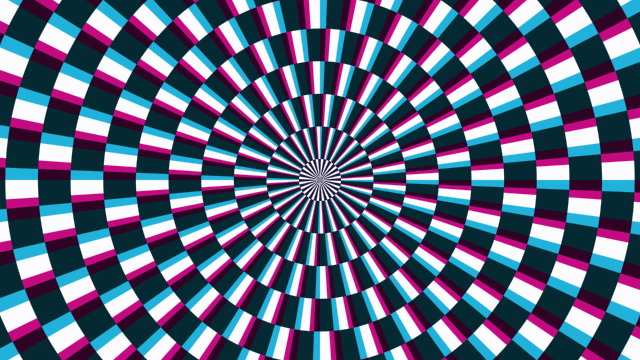
A WebGL 2 fragment shader for this background:

```glsl
#version 300 es
precision highp float;
// Concentric checkered rings of radial spokes with cyan and magenta fringes.

uniform vec2 u_resolution;
out vec4 outColor;

const float TAU = 6.2831853;
const float SPOKES = 24.0;
const float HUB_RADIUS = 0.0579;
const float RING_WIDTH = 0.0907;

const vec3 TEAL = vec3(0.02, 0.16, 0.20);
const vec3 PLUM = vec3(0.18, 0.01, 0.14);
const vec3 CYAN = vec3(0.13, 0.70, 0.86);
const vec3 WHITE = vec3(0.99, 0.99, 1.0);
const vec3 MAGENTA = vec3(0.77, 0.04, 0.50);
const vec3 NAVY = vec3(0.11, 0.09, 0.24);

// Smooth coverage of the interval [start, end], repeated with period 1.
float band(float x, float start, float end, float blur) {
    float center = 0.5 * (start + end);
    float dist = abs(fract(x - center + 0.5) - 0.5);
    return clamp((0.5 * (end - start) - dist) / blur + 0.5, 0.0, 1.0);
}

// One ring of spokes: cyan, white, magenta, then plum and teal.
vec3 spokeColor(float turn, float blur) {
    vec3 color = TEAL;
    color = mix(color, PLUM, band(turn, 0.34, 0.50, blur));
    color = mix(color, CYAN, band(turn, -0.15, 0.02, blur));
    color = mix(color, MAGENTA, band(turn, 0.20, 0.35, blur));
    return mix(color, WHITE, band(turn, 0.0, 0.235, blur));
}

// Plain two-tone spokes for the small hub.
vec3 hubColor(float turn, float blur) {
    return mix(NAVY, WHITE, band(turn, 0.36, 0.82, blur));
}

void main() {
    // Centered coordinates in units of the canvas height
    vec2 p = (gl_FragCoord.xy - 0.5 * u_resolution) / u_resolution.y;
    float pixel = 1.0 / u_resolution.y;
    float radius = max(length(p), 0.25 * pixel);
    float turn = atan(p.y, p.x) * SPOKES / TAU;
    float blur = 1.2 * pixel * SPOKES / (TAU * radius);

    // Every second ring is shifted by half a spoke
    float ringPair = 0.5 * (radius - HUB_RADIUS) / RING_WIDTH;
    float evenRing = band(ringPair, 0.0, 0.5, 0.6 * pixel / RING_WIDTH);
    vec3 color = mix(spokeColor(turn + 0.5, blur), spokeColor(turn, blur), evenRing);

    // Hub
    float hub = clamp((HUB_RADIUS - radius) / pixel + 0.5, 0.0, 1.0);
    color = mix(color, hubColor(turn, blur), hub);

    outColor = vec4(color, 1.0);
}
```
